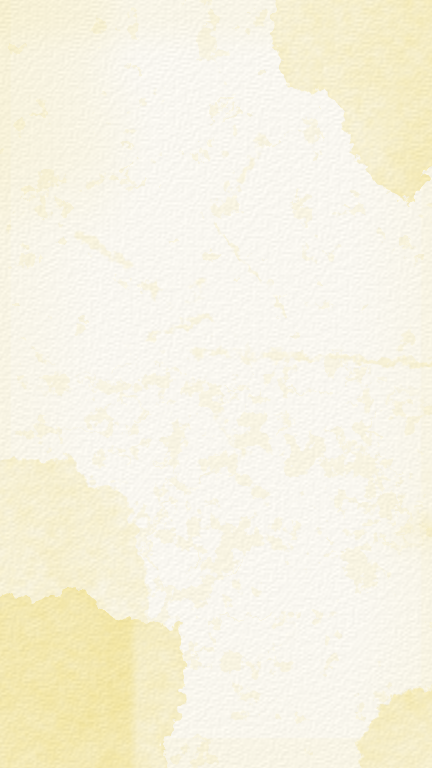
Write a Shadertoy shader that draws this texture.

```glsl
// Aged watercolor paper: pale yellow washes with torn edges in the corners,
// faint cracks and mottling in the middle, and a fine embossed grain.
// One pigment value is built from noise-warped distances, then tinted.

const vec3 PAPER = vec3(0.977, 0.969, 0.945);
const vec3 OCHRE = vec3(0.95, 0.90, 0.65);
const int CORNERS = 10;

float hash(vec2 p) {
    return fract(sin(dot(p, vec2(127.1, 311.7))) * 43758.5453);
}

float noise(vec2 p) {
    vec2 i = floor(p), f = fract(p);
    f = f * f * (3.0 - 2.0 * f);
    return mix(mix(hash(i), hash(i + vec2(1, 0)), f.x),
               mix(hash(i + vec2(0, 1)), hash(i + vec2(1, 1)), f.x), f.y);
}

float fbm(vec2 p) {
    float sum = 0.0, amp = 0.5;
    for (int i = 0; i < 5; i++) {
        sum += amp * noise(p);
        p = mat2(1.6, 1.2, -1.2, 1.6) * p + 7.3;
        amp *= 0.5;
    }
    return sum;
}

float segmentDist(vec2 p, vec2 a, vec2 b) {
    vec2 e = b - a, w = p - a;
    return length(w - e * clamp(dot(w, e) / dot(e, e), 0.0, 1.0));
}

// Signed distance, negative inside
float polygonDist(vec2 p, vec2 v[CORNERS]) {
    float d = 1e3, side = 1.0;
    for (int i = 0; i < CORNERS; i++) {
        vec2 a = v[i], b = v[(i + 1) % CORNERS];
        d = min(d, segmentDist(p, a, b));
        if ((a.y > p.y) != (b.y > p.y) &&
            p.x < a.x + (b.x - a.x) * (p.y - a.y) / (b.y - a.y)) side = -side;
    }
    return side * d;
}

// Filled wash with a thin dried rim along its edge
float wash(float d, float depth, float soft) {
    float fill = 1.0 - smoothstep(-soft, soft, d);
    return fill * (depth + 0.15 * exp(-abs(d) / 0.003));
}

// Soft elliptical falloff
float blot(vec2 p, vec2 center, vec2 radius) {
    vec2 q = (p - center) / radius;
    return exp(-dot(q, q));
}

// Faint broken crack
float crack(vec2 p, vec2 a, vec2 b, float width, float gaps) {
    return (1.0 - smoothstep(width * 0.3, width, segmentDist(p, a, b))) * gaps;
}

void mainImage(out vec4 fragColor, in vec2 fragCoord) {
    vec2 p = fragCoord / iResolution.y;
    float right = iResolution.x / iResolution.y;
    float soft = max(0.0015, 0.8 / iResolution.y);
    float cloud = fbm(p * 11.0);
    float fine = fbm(p * 75.0 + 4.0);
    vec2 ragged = p + 0.022 * (vec2(fbm(p * 30.0), fbm(p * 30.0 + 31.0)) - 0.48)
                    + 0.020 * (vec2(fbm(p * 90.0), fbm(p * 90.0 + 17.0)) - 0.48);

    // Soft tint toward the sheet borders and top left
    float tint = 0.01 + 0.10 * smoothstep(0.15, 0.0, p.x) + 0.09 * smoothstep(0.12, 0.0, right - p.x);
    tint += 0.14 * smoothstep(0.22, 0.13, p.x + 0.05 * cloud) * smoothstep(0.70, 0.84, p.y + 0.08 * cloud);
    tint += 0.12 * smoothstep(0.92, 0.98, p.y);
    tint += 0.07 * smoothstep(soft, -soft, min(p.x, right - p.x) - 0.014);
    tint += 0.10 * smoothstep(soft, -soft, p.y - 0.039) + 0.05 * smoothstep(0.24, 0.0, p.y);
    tint += 0.30 * blot(p, vec2(0.57, 0.34), vec2(0.08, 0.045)) * smoothstep(0.3, 0.6, cloud);

    // Mottled field: dense ragged patches and thin veins
    float field = blot(p, vec2(0.38, 0.36), vec2(0.17, 0.13)) + 0.6 * blot(p, vec2(0.25, 0.21), vec2(0.10, 0.10))
                + 0.5 * blot(p, vec2(0.25, 0.48), vec2(0.26, 0.08));
    field = min(field, 1.0);
    float patches = 0.6 * fbm(ragged * 30.0 + 12.0) + 0.4 * fine;
    float marks = 0.19 * smoothstep(0.0, 0.05, patches - 0.61 + 0.13 * field);
    float vein = abs(fbm(ragged * 17.0 + 23.0) - 0.48);
    marks = max(marks, 0.19 * smoothstep(0.025, 0.008, vein) * smoothstep(0.15, 0.5, field)
                       * smoothstep(0.36, 0.50, fine));
    float flecks = fbm(ragged * vec2(36.0, 48.0) + 50.0);
    marks = max(marks, 0.22 * smoothstep(0.71, 0.75, flecks) * smoothstep(0.45, 0.6, p.y));

    // Cracks
    float gaps = 0.24 * smoothstep(0.32, 0.48, fbm(p * 42.0 + 9.0));
    marks = max(marks, crack(ragged, vec2(0.28, 0.71), vec2(0.37, 0.59), 0.004, gaps));
    marks = max(marks, crack(ragged, vec2(0.11, 0.69), vec2(0.18, 0.645), 0.009, gaps));
    marks = max(marks, crack(ragged, vec2(0.18, 0.645), vec2(0.22, 0.60), 0.010, gaps));
    marks = max(marks, crack(ragged, vec2(0.22, 0.60), vec2(0.27, 0.63), 0.011, gaps));
    marks = max(marks, crack(ragged, vec2(0.19, 0.555), vec2(0.27, 0.59), 0.006, gaps));
    marks = max(marks, crack(ragged, vec2(0.26, 0.54), vec2(0.38, 0.535), 0.009, gaps));
    marks = max(marks, crack(ragged, vec2(0.38, 0.535), vec2(0.57, 0.53), 0.006, gaps * 1.3));
    marks = max(marks, crack(ragged, vec2(0.28, 0.46), vec2(0.32, 0.41), 0.009, gaps));
    marks = max(marks, crack(ragged, vec2(0.34, 0.82), vec2(0.32, 0.77), 0.008, gaps));

    // Torn washes
    float topRight = polygonDist(ragged, vec2[CORNERS](vec2(0.350, 1.1), vec2(0.358, 0.954), vec2(0.378, 0.885),
        vec2(0.417, 0.88), vec2(0.449, 0.85), vec2(0.458, 0.805), vec2(0.501, 0.753), vec2(0.54, 0.735),
        vec2(0.565, 0.79), vec2(0.8, 1.1)));
    float leftPale = polygonDist(ragged, vec2[CORNERS](vec2(-0.1, 0.404), vec2(0.052, 0.403), vec2(0.094, 0.401),
        vec2(0.111, 0.362), vec2(0.169, 0.359), vec2(0.177, 0.297), vec2(0.195, 0.25), vec2(0.20, 0.19),
        vec2(0.10, 0.1), vec2(-0.1, 0.1)));
    float leftDeep = polygonDist(ragged, vec2[CORNERS](vec2(-0.1, 0.245), vec2(0.046, 0.221), vec2(0.098, 0.232),
        vec2(0.143, 0.193), vec2(0.195, 0.199), vec2(0.234, 0.18), vec2(0.241, 0.102), vec2(0.215, 0.036),
        vec2(0.224, -0.1), vec2(-0.1, -0.1)));
    float lowRight = length(ragged - vec2(0.575, 0.0)) - 0.108;
    float overlap = smoothstep(0.182, 0.165, p.x);
    float blotch = 0.40 * (cloud - 0.48) + 0.35 * (fine - 0.48);

    float pigment = tint + marks;
    pigment = max(pigment, wash(topRight, 0.38 + 0.24 * smoothstep(0.42, right, p.x) + blotch, soft));
    pigment = max(pigment, wash(leftPale, 0.23 + 0.18 * smoothstep(0.20, 0.03, p.x) + blotch, soft * 2.0));
    pigment = max(pigment, wash(leftDeep, 0.54 + 0.36 * overlap + blotch, soft));
    pigment = max(pigment, wash(lowRight, 0.56 + blotch, soft * 2.0));

    // Embossed paper grain
    vec2 g = p * vec2(270.0, 340.0);
    float grain = noise(g) - noise(g + vec2(0.5, -0.9));
    vec3 color = mix(PAPER, OCHRE, clamp(pigment, 0.0, 1.1)) + 0.034 * grain;
    fragColor = vec4(clamp(color, 0.0, 1.0), 1.0);
}
```
